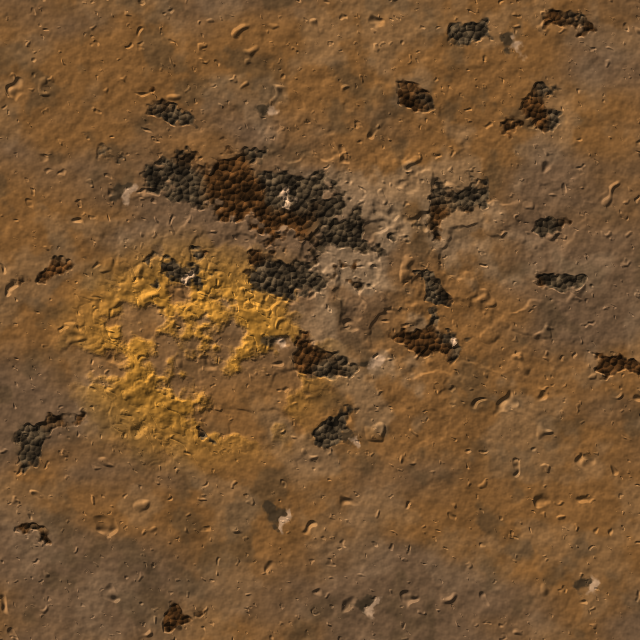
Write a Shadertoy shader that draws this texture.

```glsl
#define RUST vec3(0.478, 0.330, 0.180)
#define GREY_BROWN vec3(0.415, 0.315, 0.222)
#define STAIN vec3(0.310, 0.240, 0.160)
#define DUST vec3(0.550, 0.440, 0.325)
#define OCHRE vec3(0.670, 0.465, 0.175)
#define CRUST vec3(0.230, 0.185, 0.130)
#define BROWN_CRUST vec3(0.250, 0.160, 0.080)
#define CHIP vec3(0.700, 0.560, 0.430)
#define LIGHT_DIR vec2(-0.62, 0.78)
#define RELIEF 0.85
#define PIT_GRID vec2(5.0, 8.0)
#define PIT_RADII vec2(0.084, 0.036)

float hash(vec2 p) { return fract(sin(dot(p, vec2(127.1, 311.7))) * 43758.5453); }
vec2 hash2(vec2 p) { return vec2(hash(p + 1.3), hash(p + 5.9)); }

float noise(vec2 p) {
    vec2 c = floor(p), f = fract(p);
    f = f * f * (3.0 - 2.0 * f);
    return mix(mix(hash(c), hash(c + vec2(1, 0)), f.x),
               mix(hash(c + vec2(0, 1)), hash(c + vec2(1, 1)), f.x), f.y);
}

float fbm(vec2 p) {
    float sum = 0.0, amp = 0.533;
    for (int i = 0; i < 4; i++) {
        sum += amp * noise(p);
        p = mat2(1.6, 1.2, -1.2, 1.6) * p + 3.7;
        amp *= 0.5;
    }
    return sum;
}

vec2 warp(vec2 p) { return vec2(fbm(p), fbm(p + 7.3)) - 0.5; }

// Worn zone in the middle, where pits and flakes gather
float wornZone(vec2 p) {
    vec2 d = (p - vec2(0.54, 0.58)) / vec2(0.34, 0.25);
    return exp(-dot(d, d));
}

float ochreZone(vec2 p) {
    return smoothstep(1.15, 0.45, length((p - vec2(0.31, 0.45)) / vec2(0.23, 0.19)));
}

float ochreMask(vec2 p) {
    return ochreZone(p) * smoothstep(0.44, 0.58, fbm(p * 14.0 + 3.0) + 0.25 * (fbm(p * 60.0) - 0.5));
}

// Ragged, tilted pits and one large central mass of dark crust
float crustMask(vec2 p) {
    vec2 q = p + 0.08 * warp(p * 14.0), cell = floor(q * PIT_GRID);
    vec2 m = q - vec2(0.44, 0.675);
    m.y += 0.35 * m.x;
    float best = 1.0 - length(m / vec2(0.20, 0.058));
    for (int j = -1; j <= 1; j++)
    for (int i = -1; i <= 1; i++) {
        vec2 c = cell + vec2(i, j);
        vec2 center = (c + 0.2 + 0.6 * hash2(c)) / PIT_GRID;
        float worn = wornZone(center);
        if (hash(c + 4.7) > mix(0.28, 0.95, worn)) continue;
        float size = mix(0.5, 1.0, hash(c + 9.1)) * mix(0.65, 1.2, worn);
        float tilt = 1.3 * (hash(c + 2.2) - 0.4);
        vec2 d = mat2(cos(tilt), -sin(tilt), sin(tilt), cos(tilt)) * (q - center);
        best = max(best, 1.0 - length(d / (PIT_RADII * size)));
    }
    float ragged = 1.7 * (fbm(p * 38.0) - 0.5) + 0.5 * (noise(p * 130.0) - 0.5);
    return smoothstep(0.0, 0.35, best + ragged - 0.5 * ochreZone(p));
}

// Rounded grains: 1 at each grain centre
float grains(vec2 p) {
    vec2 c = floor(p);
    float d = 1.0;
    for (int j = -1; j <= 1; j++)
    for (int i = -1; i <= 1; i++) {
        vec2 n = c + vec2(i, j), o = n + hash2(n) - p;
        d = min(d, dot(o, o));
    }
    return 1.0 - d;
}

// Scattered uneven blisters and pinholes
float specks(vec2 p, float scale, float share) {
    vec2 g = p * scale + 0.5 * vec2(noise(p * scale * 3.0), noise(p * scale * 3.0 + 8.0)), c = floor(g);
    if (hash(c + scale) > share) return 0.0;
    vec2 f = g - c - 0.3 - 0.4 * hash2(c);
    float r = mix(0.1, 0.28, hash(c + 8.2));
    float d = max(0.0, 1.0 - dot(f, f) / (r * r));
    return d * d * r / scale * (hash(c + 2.6) < 0.5 ? -0.45 : 0.35);
}

float height(vec2 p) {
    float worn = wornZone(p), crust = crustMask(p);
    float h = 0.010 * fbm(p * 9.0) + mix(0.004, 0.007, worn) * fbm(p * 40.0) + 0.0008 * noise(p * 140.0);
    h += 0.004 * worn * smoothstep(0.45, 0.55, fbm(p * 18.0 + 9.0));
    h += specks(p, 19.0, 0.3) + specks(p + 0.37, 41.0, 0.28) + specks(p + 0.71, 75.0, 0.22);
    vec2 fiber = vec2(p.x + p.y, p.x - p.y) * vec2(62.0, 36.0) + 3.0 * warp(p * 40.0);
    h += ochreMask(p) * (0.002 + 0.003 * abs(2.0 * noise(fiber) - 1.0) + 0.003 * noise(p * 115.0));
    return h + crust * (0.006 * grains(p * 125.0) + 0.005 * noise(p * 60.0) - 0.009);
}

void mainImage(out vec4 fragColor, in vec2 fragCoord) {
    vec2 p = fragCoord / iResolution.y;
    float worn = wornZone(p);
    // Rust skin with bands, stains and dust
    float band = fbm(p * vec2(3.5, 6.0) + 1.7) + 0.3 * (worn - 0.25);
    vec3 color = mix(RUST, GREY_BROWN, smoothstep(0.38, 0.64, band));
    color = mix(color, STAIN, 0.55 * smoothstep(0.56, 0.74, fbm(p * 21.0 + 4.0)));
    color = mix(color, DUST, (0.25 + 0.5 * worn) * smoothstep(0.52, 0.66, fbm(p * 14.0 + 8.0)));
    // Ochre flakes
    color = mix(color, RUST * 1.05, 0.5 * ochreZone(p));
    color = mix(color, OCHRE * mix(0.7, 1.15, fbm(p * 50.0)), 0.88 * ochreMask(p));
    // Crust, browner in places, with glinting grains
    vec3 crustColor = mix(CRUST, BROWN_CRUST, smoothstep(0.45, 0.65, fbm(p * 11.0 + 6.0)));
    crustColor *= mix(0.45, 1.45, noise(p * 110.0));
    color = mix(color, crustColor, crustMask(p));
    // Pale chips beside small holes
    vec2 g = p * 8.0, c = floor(g);
    if (hash(c + 6.4) < mix(0.12, 0.4, worn)) {
        vec2 f = g - c - 0.3 - 0.4 * hash2(c) + 0.35 * warp(p * 45.0);
        float hole = smoothstep(1.2, 0.5, length((f + vec2(0.08, -0.03)) / vec2(0.13, 0.09)));
        float chip = smoothstep(1.2, 0.4, length((f - vec2(0.06, -0.02)) / vec2(0.07, 0.11)));
        color = mix(mix(color, CRUST, 0.85 * hole), CHIP, 0.85 * chip);
    }
    // Raking light over the relief
    float e = 0.002, h = height(p);
    vec2 slope = vec2(height(p + vec2(e, 0)) - h, height(p + vec2(0, e)) - h) / e;
    float shade = clamp(1.0 - RELIEF * dot(slope, LIGHT_DIR), 0.45, 1.6);
    fragColor = vec4(color * shade * mix(0.95, 1.05, noise(p * 210.0)), 1.0);
}
```
